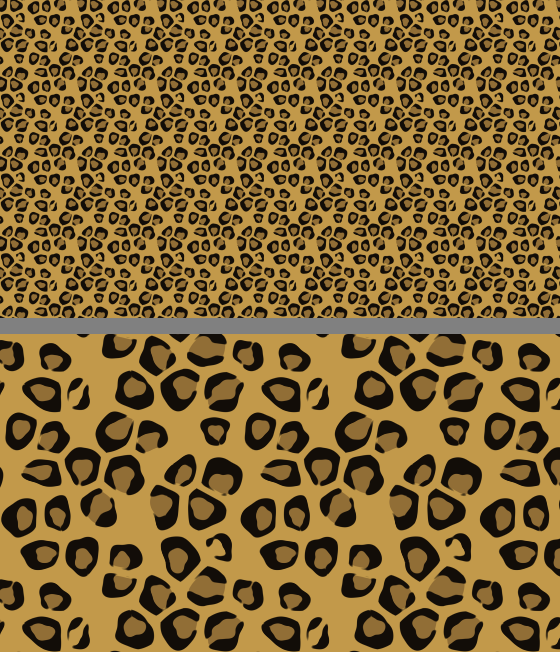
Top, the full canvas; bottom, a detail of the centre.
Write a WebGL 2 fragment shader that draws this pattern.

```glsl
#version 300 es
precision highp float;
// Seamless leopard print: square tiles hold a jittered, staggered grid of spots.
// A weighted cellular diagram keeps the spots apart; each spot is a wobbly dark
// ring around an off-centre brown hole, often opened on one or both sides.

uniform vec2 u_resolution;
out vec4 fragColor;

const vec3 TAN   = vec3(0.76, 0.60, 0.29);
const vec3 BROWN = vec3(0.57, 0.43, 0.21);
const vec3 DARK  = vec3(0.07, 0.05, 0.03);

const float TILES_ACROSS = 7.02;           // repeats over the canvas width
const vec2  GRID = vec2(5.0, 6.0);         // spots per tile, rows must be even
const float JITTER = 0.46;                 // site wander, in cells
const vec2  RADIUS = vec2(0.050, 0.093);   // smallest and largest spot, in tiles
const float HALF_GAP = 0.012;              // clearance to the cell border
const float ROUNDING = 0.028;              // softness of clipped corners
const float HOLE_SIZE = 0.50;              // hole radius over spot radius
const vec2  OPENING = vec2(-0.28, 0.36);   // ring opening half-width, closed if < 0
const float BROWN_INSET = 0.007;           // brown stops short of the ring's rim
const float TAU = 6.2831853;

// Integer hash of a tile-periodic cell, three values in 0..1.
vec3 cellHash(vec2 cell, uint salt) {
    uvec3 v = uvec3(uvec2(mod(cell + 0.5, GRID)), salt);
    v = v * 1664525u + 1013904223u;
    v.x += v.y * v.z; v.y += v.z * v.x; v.z += v.x * v.y;
    v ^= v >> 16u;
    v.x += v.y * v.z; v.y += v.z * v.x; v.z += v.x * v.y;
    return vec3(v >> 8u) / 16777216.0;
}

float smoothMin(float a, float b, float k) {
    float h = max(k - abs(a - b), 0.0) / k;
    return min(a, b) - 0.25 * k * h * h;
}

float smoothMax(float a, float b, float k) {
    return -smoothMin(-a, -b, k);
}

// Vector from a cell's site to the point, then the spot radius.
vec3 spotSite(vec2 cell, vec2 gridPoint) {
    vec3 h = cellHash(cell, 1u);
    vec2 site = cell + 0.5 + JITTER * (h.xy - 0.5);
    site.x += 0.5 * mod(cell.y, 2.0);
    return vec3((gridPoint - site) / GRID, mix(RADIUS.x, RADIUS.y, sqrt(h.z)));
}

float power(vec3 s) {
    return dot(s.xy, s.xy) - s.z * s.z;
}

// Layered sines around the outline.
float wobble(vec2 v, vec3 phase) {
    float t = atan(v.y, v.x + 1e-6);
    vec3 waves = sin(t * vec3(2.0, 3.0, 5.0) + phase * TAU);
    return 1.0 + dot(waves, vec3(0.09, 0.10, 0.04));
}

float cover(float dist, float pixel) {
    return 1.0 - smoothstep(-0.7 * pixel, 0.7 * pixel, dist);
}

void main() {
    float pixel = TILES_ACROSS / u_resolution.x;
    vec2 gridPoint = gl_FragCoord.xy * pixel * GRID;
    vec2 base = floor(gridPoint);

    // Owner of this point in the weighted cellular diagram.
    vec3 spot = vec3(9.0, 9.0, 0.0);
    vec2 owner = base;
    for (int j = -2; j <= 2; j++)
    for (int i = -2; i <= 2; i++) {
        vec2 cell = base + vec2(i, j);
        vec3 s = spotSite(cell, gridPoint);
        if (power(s) < power(spot)) { spot = s; owner = cell; }
    }

    // Distance to the nearest cell border.
    float border = 1.0;
    for (int j = -2; j <= 2; j++)
    for (int i = -2; i <= 2; i++) {
        vec3 s = spotSite(base + vec2(i, j), gridPoint);
        float apart = length(s.xy - spot.xy);
        if (apart > 1e-3) border = min(border, (power(s) - power(spot)) / (2.0 * apart));
    }

    // Turned and stretched frame of the spot.
    vec3 form = cellHash(owner, 2u);
    vec3 phase = cellHash(owner, 3u);
    float radius = spot.z;
    float c = cos(form.x * TAU), s = sin(form.x * TAU);
    float stretch = mix(0.85, 1.22, form.z);
    vec2 p = mat2(c, -s, s, c) * spot.xy * vec2(stretch, 1.0 / stretch);

    // Outline, hole and opening of the ring.
    float outline = length(p) - radius * wobble(p, phase);
    outline = smoothMax(outline, HALF_GAP - border, ROUNDING);
    vec2 q = p - vec2(0.16 * radius, 0.0);
    float hole = length(q) - HOLE_SIZE * radius * wobble(q, phase.zxy);
    float opening = abs(p.y) - radius * mix(OPENING.x, OPENING.y, form.y);
    if (phase.x < 0.8) opening = max(opening, -p.x);   // the rest open both ways
    float ring = smoothMax(outline, -smoothMin(hole, opening, 0.016), 0.012);

    // Some small open spots have no brown heart.
    bool bare = radius < 0.072 && form.y > 0.55;
    vec3 color = TAN;
    if (!bare) color = mix(color, BROWN, cover(outline + BROWN_INSET, pixel));
    color = mix(color, DARK, cover(ring, pixel));
    fragColor = vec4(color, 1.0);
}
```
